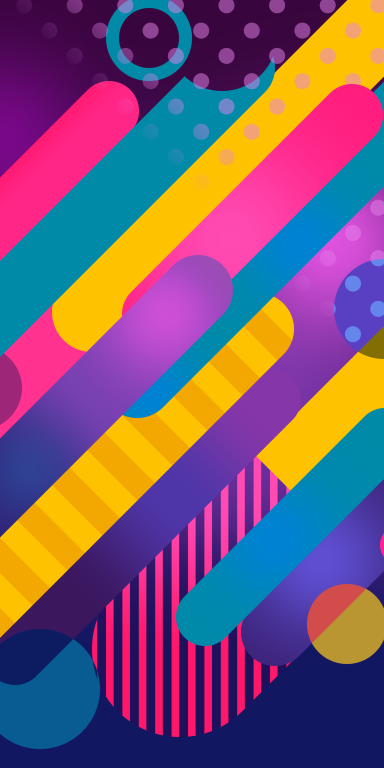
Reproduce this background procedurally as a Shadertoy shader.

```glsl
const vec3 TEAL = vec3(0.0, 0.54, 0.66);
const vec3 BLUE = vec3(0.0, 0.51, 0.83);
const vec3 YELLOW = vec3(1.0, 0.76, 0.0);
const vec3 PINK = vec3(1.0, 0.29, 0.70);
const vec3 RED_PINK = vec3(1.0, 0.09, 0.42);
const vec3 NAVY = vec3(0.07, 0.09, 0.38);
const vec3 PLUM = vec3(0.22, 0.02, 0.24);
const vec3 ORCHID = vec3(0.80, 0.31, 0.84);

float edgeWidth;

float cover(float d) {
    return 1.0 - smoothstep(-0.5, 0.5, d / edgeWidth);
}

void paint(inout vec3 col, float d, vec3 ink) {
    col = mix(col, ink, cover(d));
}

float disc(vec2 p, vec2 center, float radius) {
    return length(p - center) - radius;
}

// Rounded diagonal bar rising to the right from its lower cap
float bar(vec2 p, vec2 cap, float run, float radius) {
    vec2 q = p - cap;
    float t = clamp((q.x - q.y) * 0.5, 0.0, run);
    return length(q - vec2(t, -t)) - radius;
}

// Signed distance to evenly spaced bands
float bands(float x, float period, float width) {
    return abs(mod(x, period) - period * 0.5) - width * 0.5;
}

float glow(vec2 p, vec2 center, float radius) {
    vec2 q = (p - center) / radius;
    return exp(-dot(q, q));
}

vec3 backdrop(vec2 p) {
    vec3 col = mix(PLUM, vec3(0.30, 0.12, 0.48), smoothstep(0.3, 3.5, p.y));
    col = mix(col, NAVY, smoothstep(4.8, 6.6, p.y));
    col = mix(col, vec3(0.50, 0.03, 0.56), 0.9 * glow(p, vec2(0.0, 1.4), 0.85));
    col = mix(col, vec3(0.46, 0.21, 0.66), glow(p, vec2(2.5, 4.0), 1.2));
    return mix(col, vec3(0.87, 0.32, 0.87), glow(p, vec2(3.3, 2.4), 1.0));
}

void mainImage(out vec4 fragColor, in vec2 fragCoord) {
    // Layout grid with y pointing down
    vec2 uv = fragCoord / iResolution.xy;
    vec2 p = vec2(uv.x, 1.0 - uv.y) * vec2(3.84, 7.68);
    edgeWidth = 5.0 / iResolution.x;
    float across = p.x + p.y;
    float along = p.x - p.y;
    vec3 col = backdrop(p);

    // Upper left ring and bars
    paint(col, abs(disc(p, vec2(1.49, 0.38), 0.365)) - 0.065, TEAL);
    vec3 leftPink = mix(RED_PINK, vec3(1.0, 0.15, 0.53), smoothstep(1.6, 2.2, across));
    paint(col, bar(p, vec2(-0.9, 3.1), 1.99, 0.30), leftPink);
    paint(col, bar(p, vec2(-0.6, 4.6), 1.35, 0.42), vec3(1.0, 0.20, 0.56));
    paint(col, disc(p, vec2(-0.20, 3.88), 0.42), vec3(0.62, 0.15, 0.47));
    paint(col, bar(p, vec2(0.92, 3.12), 4.5, 0.40), YELLOW);
    float cutTeal = max(bar(p, vec2(-0.8, 3.89), 3.21, 0.34), -disc(p, vec2(2.22, 0.36), 0.55));
    paint(col, cutTeal, TEAL);

    // Dotted disc and yellow block at the right
    float inDisc = cover(disc(p, vec2(3.84, 3.09), 0.50));
    col = mix(col, vec3(0.35, 0.25, 0.76), inDisc);
    vec2 cell = mod(vec2(across - 5.86, along - 1.20) + 0.253, 0.506) - 0.253;
    float dots = cover(length(cell) * 0.707 - 0.08) * step(-0.07, along);
    col = mix(col, mix(vec3(0.90, 0.51, 0.92), vec3(0.40, 0.52, 0.92), inDisc),
              dots * mix(0.5 * smoothstep(-0.2, 1.2, along), 1.0, inDisc));
    float block = max(abs(across - 7.51) - 0.41, -2.0 - along) * 0.707;
    vec3 blockInk = mix(YELLOW, vec3(0.51, 0.43, 0.01), inDisc);

    // Wide bar of vertical stripes
    float stripes = bands(p.x - 2.00, 0.164, 0.076);
    stripes = max(stripes, bar(p, vec2(1.80, 6.49), 1.5, 0.88));
    vec3 gap = mix(col, vec3(0.14, 0.05, 0.34), 0.6 * smoothstep(5.0, 6.2, p.y));
    paint(col, bar(p, vec2(1.80, 6.49), 1.5, 0.88), gap);
    paint(col, stripes, mix(PINK, RED_PINK, smoothstep(5.0, 6.6, p.y)));
    paint(col, block, blockInk);

    // Violet bars in the lower half
    float violet = bar(p, vec2(2.75, 6.32), 2.0, 0.34);
    vec3 violetInk = mix(vec3(0.23, 0.13, 0.46), vec3(0.37, 0.31, 0.82), glow(p, vec2(3.2, 5.6), 0.75));
    paint(col, violet, violetInk);
    float purple = bar(p, vec2(0.15, 6.55), 2.56, 0.30);
    vec3 purpleInk = mix(vec3(0.23, 0.09, 0.37), vec3(0.31, 0.21, 0.66), smoothstep(-5.2, -3.3, along));
    purpleInk = mix(purpleInk, vec3(0.52, 0.21, 0.66), smoothstep(-3.1, -1.6, along));
    paint(col, purple, purpleInk);
    vec3 lowTeal = mix(TEAL, BLUE, glow(p, vec2(2.75, 5.4), 0.6));
    paint(col, bar(p, vec2(2.05, 6.17), 1.80, 0.29), lowTeal);

    // Banded yellow bar
    vec3 bandInk = mix(YELLOW, vec3(0.95, 0.66, 0.0), cover(bands(along + 1.705, 0.70, 0.35) * 0.707));
    paint(col, bar(p, vec2(-0.8, 6.67), 3.38, 0.36), bandInk);

    // Central bars
    vec3 midTeal = mix(TEAL, BLUE, max(glow(p, vec2(3.0, 2.45), 0.55), glow(p, vec2(1.5, 3.95), 0.5)));
    paint(col, bar(p, vec2(1.37, 3.81), 4.0, 0.37), midTeal);
    vec3 midPink = mix(vec3(1.0, 0.11, 0.49), PINK, glow(p, vec2(2.3, 2.4), 1.05));
    paint(col, bar(p, vec2(1.53, 3.14), 1.99, 0.31), midPink);
    vec3 orchidInk = mix(vec3(0.19, 0.13, 0.46), vec3(0.46, 0.25, 0.69), smoothstep(-4.8, -3.1, along));
    orchidInk = mix(orchidInk, vec3(0.18, 0.28, 0.60), 0.8 * glow(p, vec2(0.3, 4.7), 0.5));
    orchidInk = mix(orchidInk, ORCHID, glow(p, vec2(1.65, 3.15), 0.65));
    orchidInk = mix(orchidInk, vec3(0.62, 0.31, 0.70), 0.8 * smoothstep(-1.1, -0.4, along));
    paint(col, bar(p, vec2(-0.9, 5.78), 2.88, 0.35), orchidInk);

    // Translucent lower discs and the pink disc at the edge
    float shaded = max(cover(purple), cover(stripes));
    vec3 poolInk = mix(vec3(0.03, 0.36, 0.57), vec3(0.05, 0.11, 0.38), shaded);
    paint(col, disc(p, vec2(0.40, 6.89), 0.60), poolInk);
    vec3 sunInk = mix(vec3(0.73, 0.59, 0.20), vec3(0.82, 0.30, 0.29), cover(violet));
    paint(col, disc(p, vec2(3.47, 6.24), 0.40), sunInk);
    paint(col, disc(p, vec2(4.00, 5.45), 0.20), vec3(1.0, 0.14, 0.57));

    fragColor = vec4(col, 1.0);
}
```
